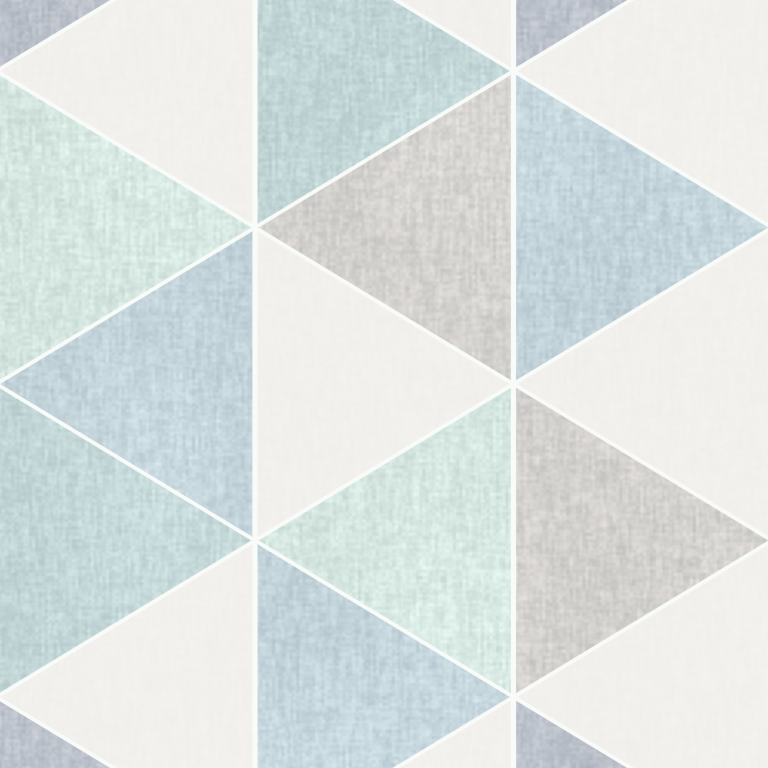
A WebGL 2 fragment shader for this pattern:

```glsl
#version 300 es
precision highp float;
// Pastel triangle lattice in woven linen, divided by thin white lines.

uniform vec2 u_resolution;
out vec4 outColor;

// Lattice: column width, triangle side, and the position of one vertex
const vec2 PITCH = vec2(0.3366, 0.4075);
const vec2 ORIGIN = vec2(-0.0046, 0.5);

// Full line widths
const float VERTICAL_WIDTH = 0.0068;
const float DIAGONAL_WIDTH = 0.0050;
const vec3 LINE_COLOR = vec3(0.975, 0.985, 0.978);

// Linen strength on coloured and on cream triangles, and slow tonal drift
const float WEAVE_COLORED = 0.15;
const float WEAVE_CREAM = 0.022;
const float DRIFT = 0.035;

const int CREAM = 0, MINT = 1, TEAL = 2, BLUE = 3, GREY = 4, LAVENDER = 5;
const vec3 PALETTE[6] = vec3[6](
    vec3(0.950, 0.943, 0.928),
    vec3(0.845, 0.912, 0.890),
    vec3(0.770, 0.845, 0.848),
    vec3(0.768, 0.834, 0.862),
    vec3(0.835, 0.826, 0.815),
    vec3(0.742, 0.764, 0.800));

// Colour order: three rows pointing right, then three pointing left, per column
const int ORDER[18] = int[18](
    MINT, LAVENDER, TEAL,   BLUE, CREAM, CREAM,
    CREAM, TEAL, BLUE,      MINT, GREY, CREAM,
    GREY, BLUE, LAVENDER,   CREAM, CREAM, CREAM);

// Integer hash of a lattice cell to 0..1
float hash(ivec2 cell) {
    uint h = uint(cell.x) * 1597334673u ^ uint(cell.y) * 3812015801u;
    h = (h ^ (h >> 16)) * 2246822519u;
    h = (h ^ (h >> 13)) * 3266489917u;
    return float((h ^ (h >> 16)) >> 8) / 16777216.0;
}

float valueNoise(vec2 p) {
    ivec2 cell = ivec2(floor(p));
    vec2 f = fract(p);
    f = f * f * (3.0 - 2.0 * f);
    float low = mix(hash(cell), hash(cell + ivec2(1, 0)), f.x);
    float high = mix(hash(cell + ivec2(0, 1)), hash(cell + ivec2(1, 1)), f.x);
    return mix(low, high, f.y);
}

// Crossed threads and fine grain, centred on zero
float linen(vec2 p) {
    float warp = valueNoise(p * vec2(250.0, 45.0));
    float weft = valueNoise(p * vec2(60.0, 250.0) + 311.0);
    float grain = valueNoise(p * 230.0 + 723.0);
    return 0.40 * warp + 0.25 * weft + 0.35 * grain - 0.5;
}

// Colour of the triangle holding lattice point q; diagonals are (q.y +- q.x / 2)
int triangleColor(vec2 q, vec2 diagonals) {
    ivec2 band = ivec2(floor(diagonals));
    int column = int(floor(q.x));
    int pointsLeft = band.x - band.y == column ? 0 : 1;
    int row = (band.x + 300) % 3;
    return ORDER[((column + 300) % 3) * 6 + pointsLeft * 3 + row];
}

// Smooth coverage of a line of the given width
float lineMask(float dist, float width, float pixel) {
    return 1.0 - smoothstep(-0.8 * pixel, 0.8 * pixel, dist - 0.5 * width);
}

void main() {
    vec2 p = gl_FragCoord.xy / u_resolution.y;
    float pixel = 1.0 / u_resolution.y;

    // Lattice coordinates
    vec2 q = (p - ORIGIN) / PITCH;
    vec2 diagonals = q.y + vec2(0.5, -0.5) * q.x;

    // Cloth
    int index = triangleColor(q, diagonals);
    bool isCream = index == CREAM;
    float drift = (valueNoise(p * 5.0 + 91.0) - 0.5) * (isCream ? 0.1 : 1.0);
    float weave = linen(p) * (isCream ? WEAVE_CREAM : WEAVE_COLORED);
    vec3 color = PALETTE[index] + weave * vec3(1.05, 1.0, 0.95) + drift * DRIFT;

    // White dividing lines
    vec2 toDiagonal = abs(diagonals - round(diagonals)) / length(vec2(0.5, 1.0) / PITCH);
    float toVertical = abs(q.x - round(q.x)) * PITCH.x;
    float line = max(
        lineMask(min(toDiagonal.x, toDiagonal.y), DIAGONAL_WIDTH, pixel),
        lineMask(toVertical, VERTICAL_WIDTH, pixel));

    outColor = vec4(mix(color, LINE_COLOR, line), 1.0);
}
```
